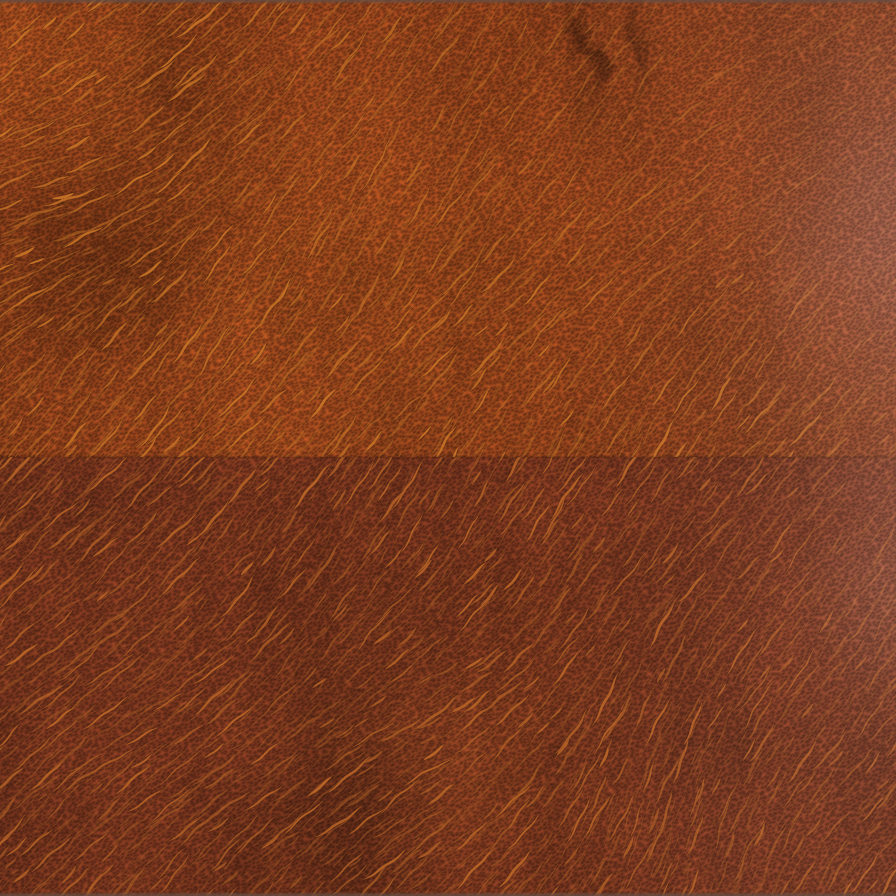
A Shadertoy shader for this texture:

```glsl
// Two stained boards of quartersawn oak with golden ray flecks.
// Flecks are thin bent strokes scattered on a slanted grid and turned by
// a flow field; pores are cellular noise, broad tones are layered sines.

vec2 hash2(vec2 cell) {
    vec3 h = fract(cell.xyx * vec3(0.1031, 0.1030, 0.0973));
    h += dot(h, h.yzx + 33.33);
    return fract((h.xx + h.yz) * h.zy);
}

mat2 rotation(float angle) {
    float c = cos(angle), s = sin(angle);
    return mat2(c, s, -s, c);
}

// Soft round patch, 1 at its centre
float patchAt(vec2 p, vec2 centre, vec2 radius) {
    vec2 d = (p - centre) / radius;
    return exp(-dot(d, d));
}

// Slow irregular tone, about -1 to 1
float mottle(vec2 p) {
    float sum = 0.0, amplitude = 0.5;
    for (int i = 0; i < 5; i++) {
        p = rotation(1.1) * p + 0.4 * sin(p.yx * 1.7 + float(i));
        sum += amplitude * sin(p.x) * sin(p.y + 1.3);
        p *= 1.8;
        amplitude *= 0.65;
    }
    return sum;
}

// Distance to the nearest jittered cell point
float cellular(vec2 p) {
    float nearest = 2.0;
    for (int k = 0; k < 9; k++) {
        vec2 cell = floor(p) + vec2(k % 3 - 1, k / 3 - 1);
        nearest = min(nearest, length(cell + hash2(cell + 300.0) - p));
    }
    return nearest;
}

// Direction of the rays, in radians
float flowAngle(vec2 p) {
    float angle = 0.92 + 0.10 * sin(9.0 * p.x + 4.0 * sin(5.0 * p.y));
    angle -= 0.50 * patchAt(p, vec2(0.03, 0.80), vec2(0.17, 0.20));
    angle -= 0.45 * patchAt(p, vec2(0.50, 0.20), vec2(0.13, 0.14));
    angle -= 0.25 * patchAt(p, vec2(0.12, 0.12), vec2(0.22));
    angle -= 0.20 * patchAt(p, vec2(0.85, 0.88), vec2(0.25));
    return angle + 0.25 * patchAt(p, vec2(0.76, 0.18), vec2(0.16, 0.22));
}

// One layer of flecks: x is coverage, y is the dark rim around them
vec2 flecks(vec2 p, float size, float seed, float blur) {
    const float slant = 0.87;
    vec2 pitch = vec2(0.042, 0.0165) * size;
    vec2 base = floor(p * rotation(slant) / pitch), cover = vec2(0.0);
    for (int k = 0; k < 15; k++) {
        vec2 cell = base + vec2(k % 3 - 1, k / 3 - 2);
        vec2 place = hash2(cell + 200.0 + seed);
        vec2 look = hash2(cell + 517.0 + seed * 1.7);
        vec2 centre = rotation(slant) * ((cell + 0.1 + 0.8 * place) * pitch);
        vec2 q = (p - centre) * rotation(flowAngle(centre) + 0.24 * (look.x - 0.5)) / size;
        // Bend and waver along the stroke
        q.y += 6.0 * (place.x - 0.5) * q.x * q.x + 0.0007 * sin(190.0 * q.x + 6.3 * look.y);
        float along = abs(q.x) / mix(0.009, 0.034, look.y);
        float halfWidth = mix(0.0009, 0.0017, fract(look.x * 7.3)) * (1.0 - along * along * along);
        float edge = (abs(q.y) - halfWidth) * size;
        float strength = mix(0.35, 1.0, fract(place.y * 5.7)) * step(along, 1.0);
        cover = max(cover, strength * vec2(smoothstep(blur, -blur, edge), smoothstep(0.002, 0.0, edge)));
    }
    return cover;
}

void mainImage(out vec4 fragColor, in vec2 fragCoord) {
    vec2 p = fragCoord / iResolution.y;
    float pixel = 1.0 / iResolution.y, seam = p.y - 0.49;
    float upper = smoothstep(-pixel, pixel, seam);
    float seed = 37.0 * step(0.0, seam);

    // Stain of each board, with ragged golden and dark areas
    vec2 w = p + 0.025 * vec2(mottle(p * 22.0), mottle(p * 17.0 + 5.0));
    vec3 color = mix(vec3(0.44, 0.192, 0.108), vec3(0.53, 0.234, 0.098), upper);
    float gold = 0.7 * upper * patchAt(w, vec2(0.38, 0.70), vec2(0.28, 0.22))
               + 0.6 * patchAt(w, vec2(0.04, 0.92), vec2(0.16, 0.10))
               + 0.6 * (1.0 - upper) * patchAt(w, vec2(0.50, 0.16), vec2(0.16, 0.13));
    color += gold * vec3(0.06, 0.038, 0.004);
    float dark = 0.20 * patchAt(w, vec2(0.08, 0.70), vec2(0.14, 0.09))
               + 0.18 * patchAt(w, vec2(0.20, 0.93), vec2(0.05, 0.09))
               + 0.20 * patchAt(w, vec2(0.39, 0.07), vec2(0.07, 0.11))
               + 0.35 * patchAt(w, vec2(0.652, 0.95), vec2(0.010, 0.06))
               + 0.26 * patchAt(w, vec2(0.716, 0.96), vec2(0.009, 0.045));
    color *= 1.0 - dark;
    color *= 1.0 + 0.09 * mottle(p * 13.0) + 0.06 * mottle(p * vec2(70.0, 9.0) + 4.0);

    // Fine pores and crosswise fibre
    float pores = cellular(rotation(-0.5) * p * vec2(200.0, 300.0));
    color *= 1.0 + 0.56 * (pores - 0.48) + 0.10 * mottle(p * vec2(170.0, 420.0));

    // Large and small ray flecks, fainter toward the top right
    float blur = 0.0003 + 0.5 * pixel;
    float fade = 1.0 - 0.55 * patchAt(p, vec2(0.85, 1.0), vec2(0.40, 0.26));
    vec2 rays = fade * max(flecks(p, 1.0, seed, blur), 0.5 * flecks(p, 0.6, 91.0 + seed, blur));
    color *= 1.0 - 0.15 * rays.y;
    color = mix(color, mix(vec3(0.74, 0.40, 0.15), vec3(0.80, 0.46, 0.15), upper), 0.95 * rays.x);

    // Pale haze along the right side
    float haze = 0.60 * patchAt(w, vec2(1.02, 0.74), vec2(0.14, 0.20))
               + 0.42 * patchAt(w, vec2(1.02, 0.36), vec2(0.11, 0.15)) + 0.20 * smoothstep(0.55, 1.0, p.x);
    color = mix(color, vec3(0.64, 0.41, 0.35) * (0.8 + 0.4 * pores), haze * 0.9);

    // Joint line and worn top and bottom edges
    color *= 1.0 - 0.12 * smoothstep(0.0018 + pixel, 0.0, abs(seam));
    color = mix(color, vec3(0.40, 0.30, 0.26), 0.75 * smoothstep(0.005, 0.001, min(p.y, 1.0 - p.y)));
    fragColor = vec4(clamp(color, 0.0, 1.0), 1.0);
}
```
